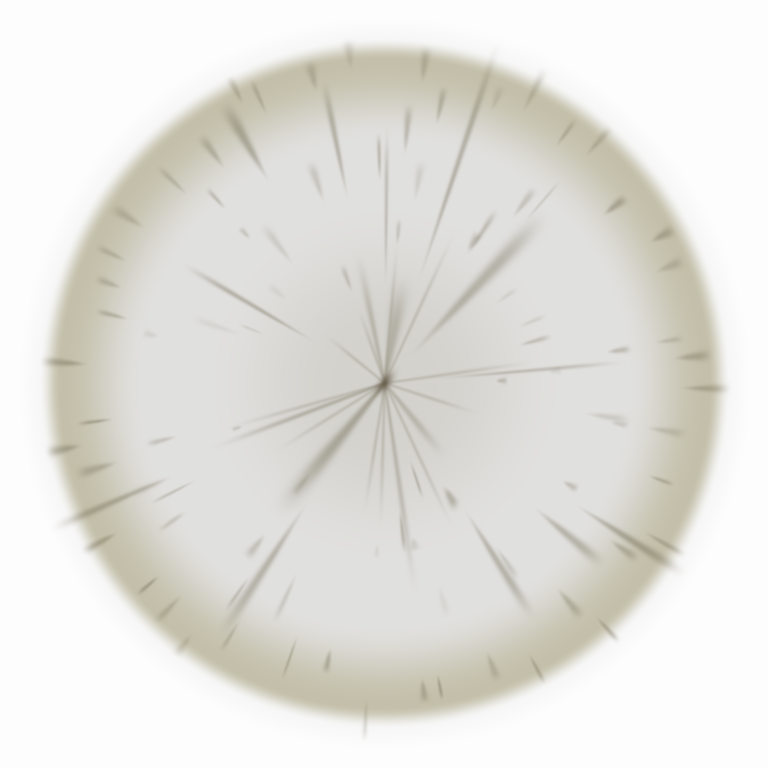
A WebGL 1 fragment shader for this background:

```glsl
precision highp float;
// A soft pale disc with an olive rim on white, crossed by brown-grey
// shards that fly out from a dark hub. The disc is a radial gradient;
// shards are tapered radial wedges, a few main ones plus hashed rings.
uniform vec2 u_resolution;

float hash(float n) {
    return fract(sin(n * 127.1) * 43758.5);
}

// Radial wedge from radius r0 to r1 that widens outwards; angle in degrees.
float shard(vec2 p, float angle, float r0, float r1, float width) {
    float a = radians(angle);
    vec2 dir = vec2(cos(a), sin(a));
    float along = dot(p, dir);
    float across = dot(p, vec2(-dir.y, dir.x));
    float t = (along - r0) / (r1 - r0);
    float w = mix(0.0016, width, clamp(t, 0.0, 1.0));
    float ends = smoothstep(0.0, 0.45, t) * (1.0 - smoothstep(0.65, 1.05, t));
    return ends * exp(-across * across / (w * w));
}

// Beam that is strongest at the hub and fades out at radius reach.
float beam(vec2 p, float angle, float reach, float width) {
    float a = radians(angle);
    vec2 dir = vec2(cos(a), sin(a));
    float along = dot(p, dir);
    float across = dot(p, vec2(-dir.y, dir.x));
    float t = clamp(along / reach, 0.0, 1.0);
    float w = mix(0.002, width, t);
    return smoothstep(-0.006, 0.008, along) * (1.0 - smoothstep(0.45, 1.0, t))
        * exp(-across * across / (w * w));
}

// Dominant rays and shards
float mainShards(vec2 p) {
    float ink = 0.75 * beam(p, 230.7, 0.23, 0.014);
    ink += 0.5 * beam(p, 200.6, 0.25, 0.004);
    ink += 0.4 * beam(p, 278.2, 0.29, 0.005);
    ink += 0.4 * beam(p, 101.5, 0.18, 0.006);
    ink += 0.5 * beam(p, 80.0, 0.15, 0.013);
    ink += 0.4 * beam(p, 309.0, 0.13, 0.007);
    ink += 0.6 * shard(p, 46.6, 0.04, 0.30, 0.012);
    ink += 0.6 * shard(p, 71.6, 0.13, 0.46, 0.005);
    ink += 0.6 * shard(p, 237.0, 0.18, 0.39, 0.008);
    ink += 0.6 * shard(p, 101.4, 0.24, 0.40, 0.005);
    ink += 0.7 * shard(p, 119.9, 0.30, 0.42, 0.009);
    ink += 0.6 * shard(p, 302.3, 0.19, 0.36, 0.007);
    ink += 0.6 * shard(p, 149.5, 0.10, 0.30, 0.004);
    ink += 0.6 * shard(p, 320.3, 0.25, 0.37, 0.008);
    ink += 0.7 * shard(p, 327.5, 0.29, 0.46, 0.007);
    ink += 0.6 * shard(p, 203.6, 0.30, 0.47, 0.006);
    ink += 0.4 * shard(p, 89.5, 0.12, 0.33, 0.003);
    ink += 0.4 * shard(p, 5.0, 0.06, 0.31, 0.003);
    return ink;
}

// Short shards scattered around the rim and through the interior
float scatteredShards(vec2 p) {
    float ink = 0.0;
    for (int i = 0; i < 44; i++) {
        float n = float(i);
        float angle = (n + hash(n + 1.3)) * 360.0 / 44.0;
        float inner = 0.34 + 0.07 * hash(n + 51.7);
        float len = 0.035 + 0.035 * hash(n + 93.1);
        float width = 0.002 + 0.006 * hash(n + 137.9);
        ink += (0.2 + 0.45 * hash(n + 171.3))
            * shard(p, angle, inner, inner + len, width);

        float turn = n * 137.5 + 40.0 * hash(n + 211.1);
        float start = 0.06 + 0.25 * sqrt(hash(n + 257.9));
        float reach = 0.015 + 0.06 * hash(n + 301.3);
        ink += (0.1 + 0.4 * hash(n + 347.7))
            * shard(p, turn, start, start + reach, 0.002 + 0.005 * hash(n + 391.5));
    }
    // Hair-thin rays leaving the hub
    for (int i = 0; i < 11; i++) {
        float n = float(i);
        float angle = (n + hash(n + 433.3)) * 360.0 / 11.0;
        ink += 0.28 * beam(p, angle, 0.1 + 0.14 * hash(n + 479.1), 0.003);
    }
    return ink;
}

void main() {
    vec2 p = (gl_FragCoord.xy - 0.501 * u_resolution)
        / min(u_resolution.x, u_resolution.y);
    float r = length(p);

    // Disc: grey heart, pale body, olive rim, white surround with faint halo
    vec3 color = mix(vec3(0.83, 0.825, 0.805), vec3(0.88, 0.878, 0.87),
                     smoothstep(0.06, 0.24, r));
    color = mix(color, vec3(0.765, 0.75, 0.665), smoothstep(0.315, 0.42, r));
    vec3 surround = vec3(mix(0.965, 0.994, smoothstep(0.44, 0.485, r)));
    color = mix(color, surround, smoothstep(0.422, 0.45, r));

    // Shards tint the disc
    float ink = 1.0 - exp(-mainShards(p) - scatteredShards(p));
    color = mix(color, vec3(0.43, 0.40, 0.31), 0.8 * ink);

    // Dark hub, stretched along the main diagonal
    vec2 q = vec2(dot(p, vec2(0.64, 0.77)), dot(p, vec2(-0.77, 0.64)));
    float hub = exp(-dot(q * vec2(70.0, 160.0), q * vec2(70.0, 160.0)));
    color = mix(color, vec3(0.38, 0.34, 0.27), 0.75 * hub);

    gl_FragColor = vec4(color, 1.0);
}
```
